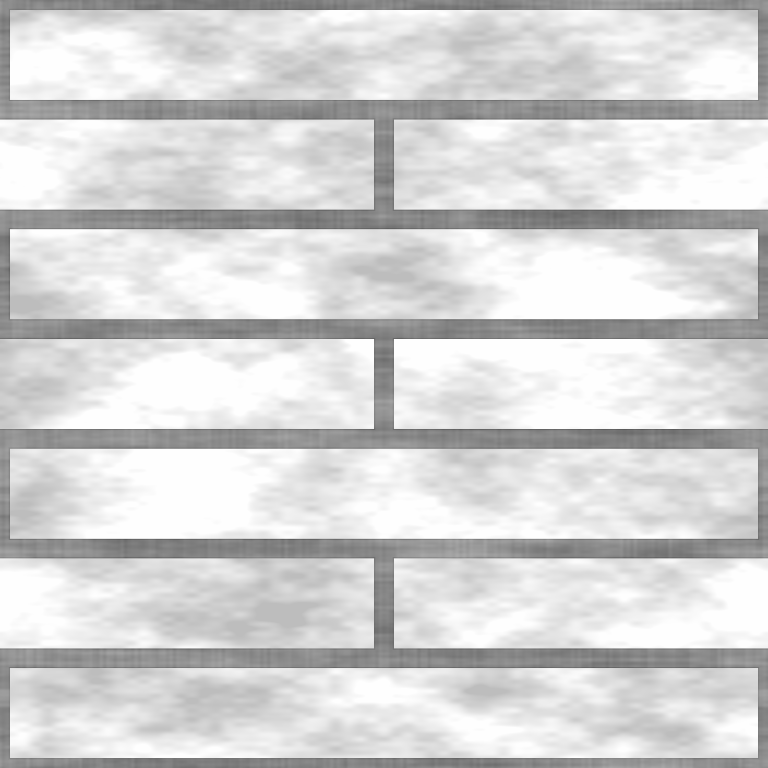
Give the GLSL for this texture, as a Shadertoy shader.

```glsl
float hash(vec2 p) {
    vec3 q = fract(vec3(p.xyx) * vec3(0.1031, 0.1030, 0.0973));
    q += dot(q, q.yzx + 33.33);
    return fract((q.x + q.y) * q.z);
}

// Value noise that wraps after a whole number of cells
float tileNoise(vec2 uv, vec2 cells, float seed) {
    vec2 p = uv * cells;
    vec2 i = floor(p), f = fract(p);
    f = f * f * (3.0 - 2.0 * f);
    vec2 a = mod(i, cells) + seed, b = mod(i + 1.0, cells) + seed;
    return mix(mix(hash(a), hash(vec2(b.x, a.y)), f.x),
               mix(hash(vec2(a.x, b.y)), hash(b), f.x), f.y);
}

// Layered noise, normalised to 0..1
float streaks(vec2 uv, vec2 cells, float seed) {
    float sum = 0.0, total = 0.0, weight = 1.0;
    for (int k = 0; k < 5; k++) {
        sum += weight * tileNoise(uv, cells, seed + 17.0 * float(k));
        total += weight;
        weight *= 0.72;
        cells *= 2.0;
    }
    return sum / total;
}

void mainImage(out vec4 fragColor, in vec2 fragCoord) {
    vec2 uv = fragCoord / iResolution.xy;
    float pixel = 1.0 / iResolution.y;

    // Running bond: seven courses, one brick wide, odd courses shifted by half
    float course = floor(uv.y * 7.0);
    float shift = 0.5 * mod(course, 2.0);
    vec2 local = vec2(fract(uv.x + shift) - 0.5, (fract(uv.y * 7.0) - 0.5) / 7.0);
    vec2 edge = abs(local) - (vec2(0.5, 0.5 / 7.0) - 0.0128);
    float dist = max(edge.x, edge.y);

    // Whitewashed brick with cloudy, sideways wear
    float wear = streaks(uv, vec2(4.0, 10.0), 3.0 + 41.0 * course);
    float brick = clamp(0.93 + 0.76 * (wear - 0.5), 0.74, 0.995);

    // Grey mortar with soft blotches and a fine woven grain
    float mortar = 0.54 + 0.32 * (streaks(uv, vec2(5.0, 16.0), 211.0) - 0.5);
    mortar += 0.07 * (tileNoise(uv, vec2(6.0, 220.0), 57.0) - 0.5);
    mortar += 0.05 * (tileNoise(uv, vec2(220.0, 6.0), 91.0) - 0.5);

    // Thin dark line where mortar meets brick
    mortar -= 0.09 * (1.0 - smoothstep(0.0008, 0.0008 + pixel, dist));

    float shade = mix(brick, mortar, smoothstep(-0.5 * pixel, 0.5 * pixel, dist));
    fragColor = vec4(vec3(shade), 1.0);
}
```
